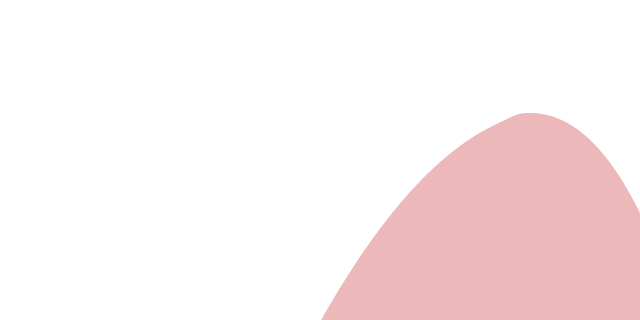
This background is drawn by a WebGL 1 fragment shader. Its source:

```glsl
precision highp float;
// A flat pink hill with a rounded, lopsided crest on a white background.
uniform vec2 u_resolution;

#define PAPER vec3(1.0)
#define HILL_PINK vec3(0.925, 0.722, 0.729)
#define CREST vec2(1.654, 0.647)   // top of the hill, in canvas heights
#define LEFT_SLOPE 0.218
#define LEFT_BEND 1.194
#define CREST_ROUNDING 0.05
#define RIGHT_BEND 2.0
#define RIGHT_STEEPEN 1.77

// Height of the hill's outline at x
float hillHeight(float x) {
  float d = abs(x - CREST.x);
  float t = d / CREST_ROUNDING;
  float leftDrop = LEFT_SLOPE * d * (1.0 - exp(-t * t)) + LEFT_BEND * d * d;
  float rightDrop = d * d * (RIGHT_BEND + RIGHT_STEEPEN * d);
  return CREST.y - (x < CREST.x ? leftDrop : rightDrop);
}

void main() {
  vec2 p = gl_FragCoord.xy / u_resolution.y;
  float pixel = 1.0 / u_resolution.y;

  // Vertical gap to the outline, corrected by its slope to a true distance
  float slope = (hillHeight(p.x + pixel) - hillHeight(p.x - pixel)) / (2.0 * pixel);
  float dist = (p.y - hillHeight(p.x)) / sqrt(1.0 + slope * slope);

  // Fill with a one-pixel smooth edge
  float coverage = clamp(0.5 - dist / pixel, 0.0, 1.0);
  gl_FragColor = vec4(mix(PAPER, HILL_PINK, coverage), 1.0);
}
```
